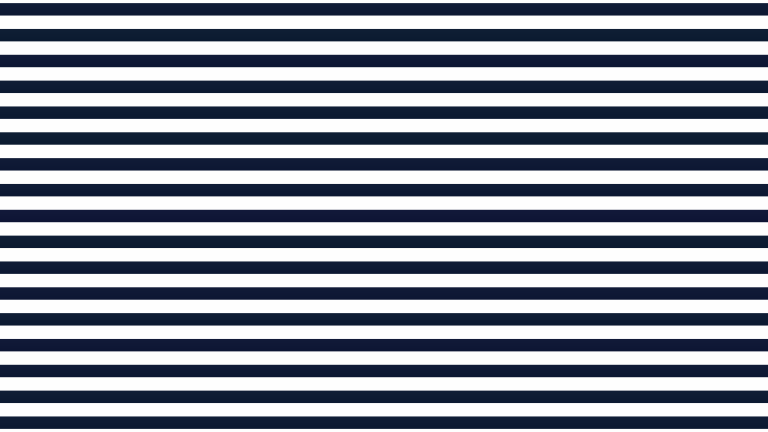
This pattern is drawn by a Shadertoy shader. Its source:

```glsl
// Horizontal navy stripes on white, with a faint shift of tint from stripe to stripe.

const float PERIOD = 0.0598;      // stripe spacing, in canvas heights
const float DARK_SHARE = 0.481;   // part of each period that is navy
const float TINT_AMOUNT = 0.012;  // strength of the tint shift
const float EDGE_SHADE = 0.010;   // darkening toward the lower edge
const vec3 WHITE = vec3(0.995);
const vec3 NAVY = vec3(0.055, 0.100, 0.205);
const vec3 TINT_AXIS = vec3(-0.5, 1.0, -0.8); // from violet toward teal

float hash(float n) {
    return fract(sin(n * 12.9898 + 4.1) * 43758.55);
}

// Navy of one stripe; "across" runs from -1 at its bottom to 1 at its top
vec3 stripeColor(float index, float across) {
    float tint = 2.0 * hash(index) - 1.0;
    float shade = EDGE_SHADE * clamp(across, -1.0, 1.0);
    return NAVY + TINT_AXIS * tint * TINT_AMOUNT + shade;
}

void mainImage(out vec4 fragColor, in vec2 fragCoord) {
    float pixel = 1.0 / iResolution.y;
    float y = fragCoord.y * pixel - 0.5;

    // Repeat about the canvas middle, where one stripe is centred
    float index = floor(y / PERIOD + 0.5);
    float offset = y - index * PERIOD;
    float halfWidth = 0.5 * DARK_SHARE * PERIOD;

    // Pixel coverage gives smooth edges at any size
    float coverage = clamp((halfWidth - abs(offset)) / pixel + 0.5, 0.0, 1.0);
    vec3 color = mix(WHITE, stripeColor(index, offset / halfWidth), coverage);

    fragColor = vec4(color, 1.0);
}
```
